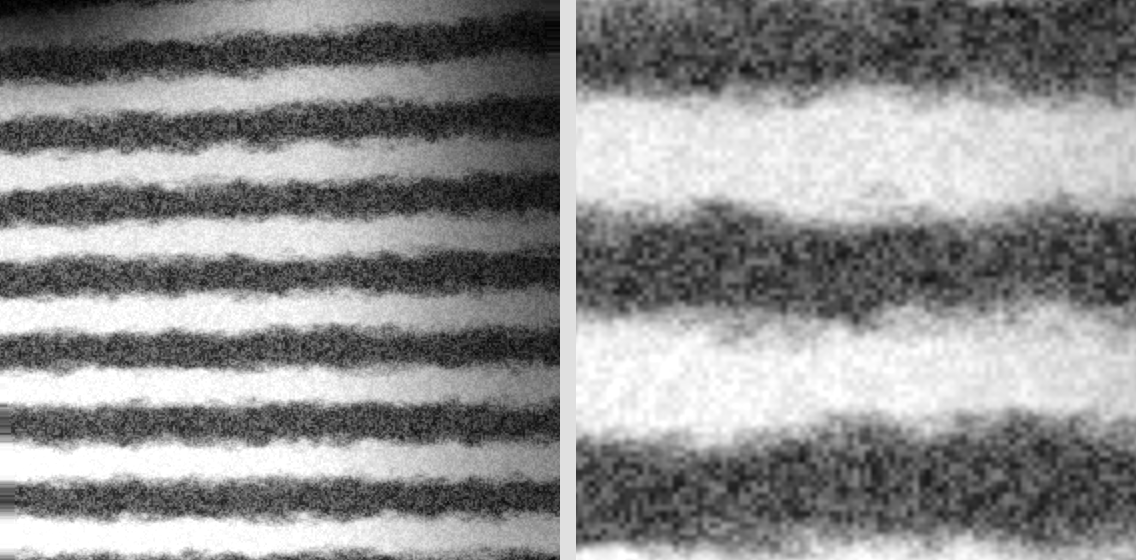
Left: the whole. Right: its middle third, enlarged.
This pattern is drawn by a three.js fragment shader. Its source:

```glsl
varying vec2 vUv;

#define PERIOD 0.133        // height of one light and dark pair
#define FIRST_CREST 0.043   // height of the lowest light band
#define TILT 0.07           // slope of the bands at the top
#define RAGGED 0.034        // vertical wander of the band edges
#define GRAIN_CELLS 280.0   // fine grains across the canvas
#define GRAIN 0.5           // grain strength in the dark bands
#define TROUGH 0.32         // dark band level relative to a light band
#define SMEAR 0.024         // width of the streaked margins

const float TAU = 6.2831853;

float hash(vec2 p) {
  vec3 q = fract(vec3(p.xyx) * 0.1031);
  q += dot(q, q.yzx + 33.33);
  return fract((q.x + q.y) * q.z);
}

float noise(vec2 p) {
  vec2 cell = floor(p);
  vec2 f = fract(p);
  f = f * f * (3.0 - 2.0 * f);
  float low = mix(hash(cell), hash(cell + vec2(1.0, 0.0)), f.x);
  float high = mix(hash(cell + vec2(0.0, 1.0)), hash(cell + vec2(1.0)), f.x);
  return mix(low, high, f.y);
}

// Layered noise, centred on zero
float fbm(vec2 p) {
  float sum = 0.0;
  float weight = 0.5;
  for (int i = 0; i < 4; i++) {
    sum += weight * (noise(p) - 0.5);
    p = p * 2.03 + vec2(17.3, 9.1);
    weight *= 0.55;
  }
  return sum;
}

// Holding x near the sides stretches the grain into row streaks
vec2 smearMargins(vec2 p) {
  float left = SMEAR * (1.0 - smoothstep(0.15, 0.4, p.y));
  float right = 1.0 - SMEAR * smoothstep(0.75, 0.98, p.y);
  return vec2(clamp(p.x, left, right), p.y);
}

// Tilted light bands with ragged edges: 0 in the troughs, 1 on the crests
float bands(vec2 p) {
  float slope = TILT * p.y * p.y;
  float wander = RAGGED * fbm(p * vec2(26.0, 48.0));
  float height = p.y - slope * (p.x - 0.5) + wander;
  float wave = 0.5 + 0.5 * cos(TAU * (height - FIRST_CREST) / PERIOD);
  return smoothstep(0.08, 0.88, wave);
}

// Uneven lighting: brightest low on the left, dim at the right and top
float exposure(vec2 p) {
  float level = 1.04 - 0.07 * p.x - 0.27 * p.y * p.y;
  float rightFall = smoothstep(0.5, 1.06, p.x) * mix(0.38, 0.85, p.y);
  float corner = 1.0 - smoothstep(0.0, 0.42, length((p - vec2(0.04, 1.02)) * vec2(0.8, 1.5)));
  return level * (1.0 - rightFall) * (1.0 - 0.9 * corner);
}

void main() {
  vec2 p = smearMargins(vUv);
  float band = bands(p);
  float light = exposure(p) * mix(TROUGH, 1.0, band);

  // Fine grain over softer clumps, weaker in the highlights
  float fine = noise(p * GRAIN_CELLS) - 0.5;
  float clumps = noise(p * GRAIN_CELLS * 0.43 + 31.7) - 0.5;
  float strength = GRAIN * mix(1.0, 0.36, band) * smoothstep(-0.1, 0.35, light);
  light += strength * (0.65 * fine + 0.35 * clumps);

  // Mottling strongest in the midtones
  light += 0.35 * band * (1.0 - band) * fbm(p * vec2(50.0, 80.0) + 5.0);

  gl_FragColor = vec4(vec3(clamp(light, 0.0, 1.0)), 1.0);
}
```
